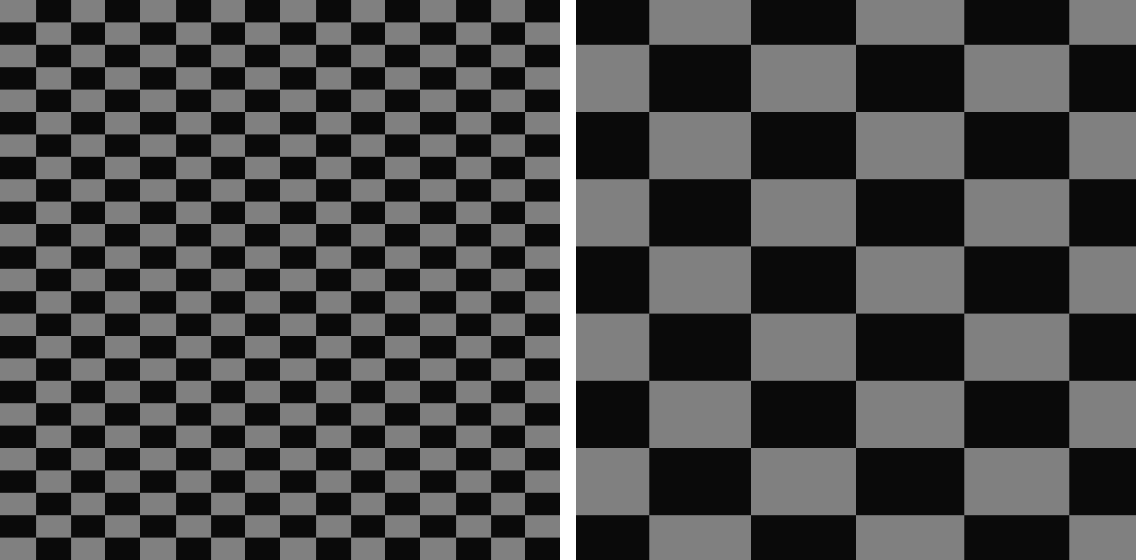
Left: the whole. Right: its middle third, enlarged.
This pattern is drawn by a WebGL 2 fragment shader. Its source:

```glsl
#version 300 es
precision highp float;

uniform vec2 u_resolution;
out vec4 fragColor;

const vec2 CELL_COUNT = vec2(16.0, 25.0);
const vec2 EDGE_DRIFT = vec2(0.03125, 0.0); // in cells
const vec3 BLACK = vec3(0.04);
const vec3 GRAY = vec3(0.502);

// Some edges sit slightly late, in a cycle of four
float edgeShift(float edge, float drift) {
    float phase = mod(edge, 4.0);
    return drift * step(0.5, phase) * step(phase, 2.5);
}

// Smoothed wave: +1 in even cells, -1 in odd cells
float squareWave(float position, float pixelSize, float drift) {
    float edge = floor(position + 0.5);
    float offset = position - edge - edgeShift(edge, drift);
    float direction = 1.0 - 2.0 * mod(edge, 2.0);
    return direction * clamp(2.0 * offset / pixelSize, -1.0, 1.0);
}

// Coverage of the light cells, from 0 to 1
float checker(vec2 cell, vec2 pixelSize, vec2 drift) {
    float across = squareWave(cell.x, pixelSize.x, drift.x);
    float up = squareWave(cell.y, pixelSize.y, drift.y);
    return 0.5 + 0.5 * across * up;
}

void main() {
    vec2 uv = gl_FragCoord.xy / u_resolution;
    vec2 pixelSize = CELL_COUNT / u_resolution;
    float light = checker(uv * CELL_COUNT, pixelSize, EDGE_DRIFT);
    fragColor = vec4(mix(BLACK, GRAY, light), 1.0);
}
```
